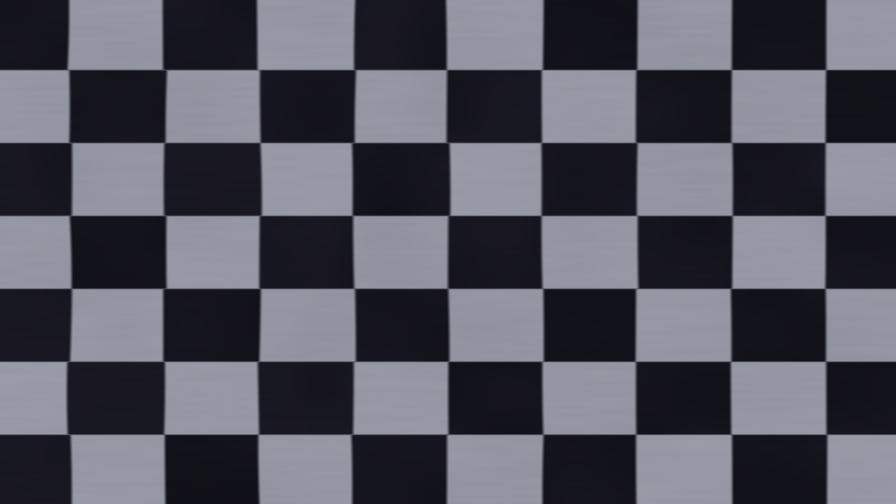
A Shadertoy shader for this pattern:

```glsl
// Woven checkerboard of dark and pale grey cells, about nine and a half by seven.
// Signed soft edges across and down are multiplied to give the checker; each row
// shifts and tilts its upright seams a little, and noise adds faint cloth wear.

const vec2 CELL = vec2(0.1055, 0.1447);         // cell size, share of canvas
const vec2 FIRST_EDGE = vec2(0.0782, 0.1375);   // first seam from lower left
const vec2 SOFTNESS = vec2(0.0027, 0.0025);     // half width of seam blur
const vec3 PALE = vec3(0.582, 0.590, 0.640);
const vec3 DARK_NEUTRAL = vec3(0.068, 0.067, 0.098);
const vec3 DARK_BLUE = vec3(0.090, 0.088, 0.130);

float hash(vec2 p) {
    vec3 q = fract(vec3(p.xyx) * 0.1031);
    q += dot(q, q.yzx + 33.33);
    return fract((q.x + q.y) * q.z);
}

float valueNoise(vec2 p) {
    vec2 i = floor(p);
    vec2 f = fract(p);
    f = f * f * (3.0 - 2.0 * f);
    float low = mix(hash(i), hash(i + vec2(1.0, 0.0)), f.x);
    float high = mix(hash(i + vec2(0.0, 1.0)), hash(i + vec2(1.0)), f.x);
    return mix(low, high, f.y);
}

// +1 for an even index, -1 for an odd one
float paritySign(float index) {
    return 1.0 - 2.0 * mod(index, 2.0);
}

// Runs from -1 to +1 across a seam
float softSign(float dist, float halfWidth) {
    return 2.0 * smoothstep(-halfWidth, halfWidth, dist) - 1.0;
}

// Sideways shift of one upright seam, stronger towards the left
float seamShift(float seam, float row, float along, float x) {
    vec2 id = vec2(seam, row) + 20.0;
    float offset = hash(id) - 0.5;
    float tilt = (hash(id + 57.0) - 0.5) * (along - 0.5);
    float bow = (hash(id + 91.0) - 0.5) * along * (1.0 - along);
    return (offset + 0.7 * tilt + bow) * mix(0.0065, 0.0018, x);
}

void mainImage(out vec4 fragColor, in vec2 fragCoord) {
    vec2 uv = fragCoord / iResolution.xy;
    vec2 halfWidth = max(SOFTNESS, 0.75 / iResolution.xy);

    // Nearest level seam and the row that holds this point
    vec2 grid = (uv - FIRST_EDGE) / CELL;
    vec2 seam = floor(grid + 0.5);
    float row = floor(grid.y) + 1.0;

    // Distances to the nearest seams
    vec2 dist = (grid - seam) * CELL;
    dist.x -= seamShift(seam.x, row, fract(grid.y), uv.x);
    vec2 cell = vec2(seam.x + step(0.0, dist.x), row);

    // Checker from the product of both soft signs
    float across = paritySign(seam.x) * softSign(dist.x, halfWidth.x);
    float down = paritySign(seam.y) * softSign(dist.y, halfWidth.y);
    float paleAmount = 0.5 - 0.5 * across * down;

    // Cloth wear: level streaks, soft blotches and a tone for each cell
    float streaks = valueNoise(uv * vec2(22.0, 130.0)) - 0.5;
    float blotches = valueNoise(uv * vec2(14.0, 9.0) + 40.0) - 0.5;
    float cellTone = hash(cell + 11.0) - 0.5;
    float wear = 0.012 * streaks + 0.018 * blotches + 0.014 * cellTone;

    float blueAmount = 0.62 - 0.4 * uv.x + 0.6 * cellTone + 0.5 * blotches;
    vec3 dark = mix(DARK_NEUTRAL, DARK_BLUE, smoothstep(0.1, 0.8, blueAmount));
    vec3 color = mix(dark + 0.25 * wear, PALE + wear, paleAmount);

    fragColor = vec4(color, 1.0);
}
```
